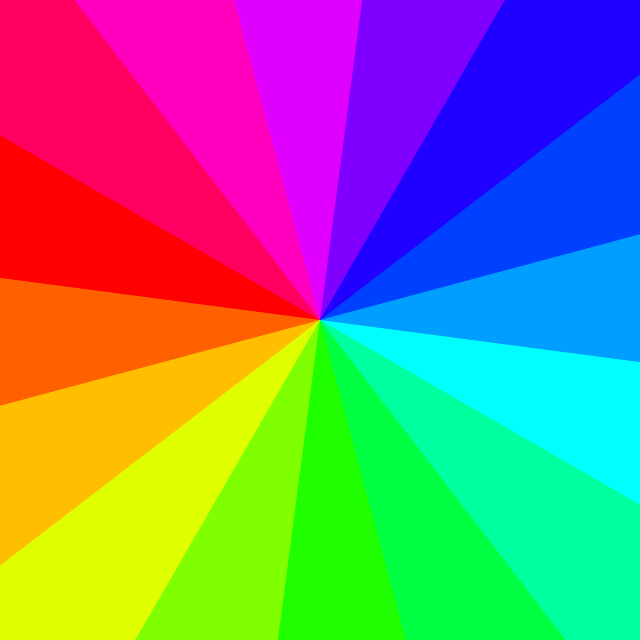
A Shadertoy shader for this background:

```glsl
// A pinwheel of sixteen flat, fully saturated sectors around the canvas centre.
// The polar angle is cut into equal steps, and each step picks a hue;
// neighbouring sectors are blended across their shared edge by distance.

const float TAU = 6.2831853;
const float SECTORS = 16.0;

// Fully saturated colour for a hue measured in turns.
vec3 hueColor(float hue) {
    vec3 ramp = abs(fract(hue + vec3(0.0, 2.0, 1.0) / 3.0) * 6.0 - 3.0);
    return clamp(ramp - 1.0, 0.0, 1.0);
}

void mainImage(out vec4 fragColor, in vec2 fragCoord) {
    float pixel = 1.0 / min(iResolution.x, iResolution.y);
    vec2 p = (fragCoord - 0.5 * iResolution.xy) * pixel + 1e-6;

    // Sector coordinate: red begins at 150 degrees, hue grows counter-clockwise.
    float sector = (atan(p.y, p.x) / TAU - 150.0 / 360.0) * SECTORS;

    // Signed distance to the nearest edge between two sectors.
    float edge = floor(sector + 0.5);
    float edgeDistance = length(p) * sin((sector - edge) * TAU / SECTORS);

    // Smooth the edge over about one pixel.
    float blend = smoothstep(-0.6 * pixel, 0.6 * pixel, edgeDistance);
    vec3 color = mix(hueColor((edge - 1.0) / SECTORS), hueColor(edge / SECTORS), blend);

    fragColor = vec4(color, 1.0);
}
```
